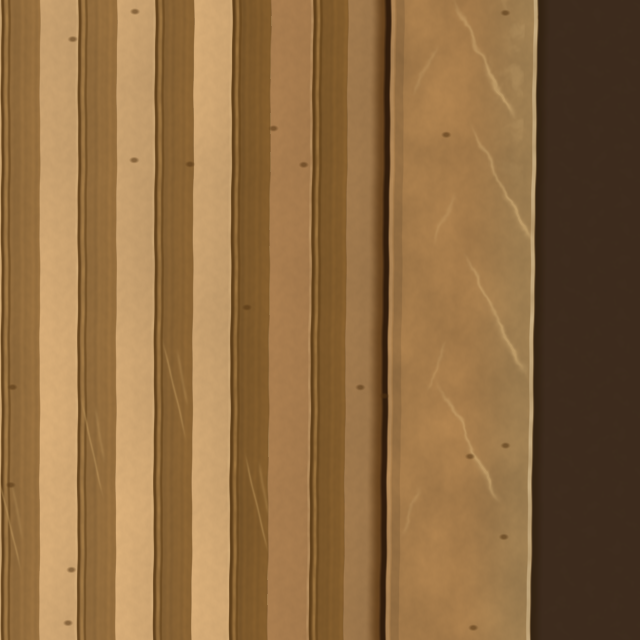
This texture is drawn by a three.js fragment shader. Its source:

```glsl
varying vec2 vUv;

float hash(vec2 p) {
  return fract(sin(dot(p, vec2(127.1, 311.7))) * 4375.85);
}

float band(float x, float a, float b) {
  float soft = 0.0014;
  return smoothstep(a - soft, a + soft, x) - smoothstep(b - soft, b + soft, x);
}

// Distance to the nearest scattered point
float cellular(vec2 p) {
  float nearest = 2.0;
  for (int j = -1; j <= 1; j++) {
    for (int i = -1; i <= 1; i++) {
      vec2 cell = floor(p) + vec2(float(i), float(j));
      vec2 site = cell + vec2(hash(cell), hash(cell + 41.3));
      nearest = min(nearest, length(p - site));
    }
  }
  return nearest;
}

float waves(vec2 p) {
  float sum = 0.0;
  float amp = 0.5;
  for (int i = 0; i < 4; i++) {
    sum += amp * sin(p.x + 1.7 * sin(p.y)) * cos(p.y + 1.3 * sin(p.x));
    p = mat2(1.5, 1.1, -1.1, 1.5) * p + 2.3;
    amp *= 0.55;
  }
  return sum;
}

// Thin line that fades toward both ends
float vein(vec2 p, vec2 centre, vec2 halfSpan, float width) {
  vec2 d = p - centre;
  float t = dot(d, halfSpan) / dot(halfSpan, halfSpan);
  float across = length(d - halfSpan * clamp(t, -1.0, 1.0));
  return exp(-across * across / (width * width)) * (1.0 - smoothstep(0.5, 1.0, abs(t)));
}

// Small sparse pits, one candidate per cell
float pits(vec2 p) {
  vec2 cell = floor(p * 22.0);
  vec2 d = fract(p * 22.0) - 0.3 - 0.4 * vec2(hash(cell + 3.1), hash(cell + 7.7));
  float spot = 1.0 - smoothstep(0.04, 0.16, length(d * vec2(0.8, 1.2)));
  return spot * step(0.94, hash(cell));
}

void main() {
  vec2 p = vUv;
  p.x *= 1.0 + 0.014 * (1.0 - p.y);
  p.x += 0.0005 * sin(p.y * 31.0) + 0.0003 * sin(p.y * 83.0);
  float x = p.x;
  float mottle = waves(p * vec2(17.0, 12.0));
  float streak = sin(x * 410.0) + 0.6 * sin(x * 733.0 + 1.0);

  // Raised slats and recesses
  float period = 0.1204;
  float id = floor((x - 0.0625) / period);
  float u = x - 0.0625 - id * period;
  float shaded = step(2.5, id);
  float faceWidth = 0.060 + 0.006 * shaded;
  vec3 recess = mix(vec3(0.57, 0.42, 0.235), vec3(0.49, 0.345, 0.165), smoothstep(0.12, 0.42, x));
  recess *= 0.94 + 0.10 * smoothstep(faceWidth, period, u) + 0.02 * streak;
  vec3 face = mix(vec3(0.80, 0.64, 0.44), vec3(0.65, 0.48, 0.30), shaded);
  face = mix(face, vec3(0.61, 0.46, 0.29), step(3.5, id));
  face *= 1.0 + 0.04 * sin(p.y * 5.0 + id) * (1.0 - shaded) + 0.05 * (0.5 - u / faceWidth);
  float onFace = band(u, 0.0, faceWidth) + smoothstep(period - 0.0014, period + 0.0014, u);
  vec3 color = mix(recess, face, clamp(onFace, 0.0, 1.0));

  // Chipped arrises and narrow side ledges
  float chips = 0.5 + 0.5 * waves(vec2(id * 3.7, p.y * 45.0));
  color = mix(color, vec3(0.88, 0.74, 0.53), 0.45 * chips * band(u, faceWidth - 0.004, faceWidth));
  color = mix(color, vec3(0.34, 0.22, 0.08), 0.75 * band(u, faceWidth, faceWidth + 0.004));
  color = mix(color, vec3(0.70, 0.53, 0.30), (0.2 + 0.5 * chips) * band(u, faceWidth + 0.006, faceWidth + 0.010));
  color = mix(color, vec3(0.38, 0.25, 0.09), 0.5 * band(u, faceWidth + 0.011, faceWidth + 0.014));

  // Last slat rounds into the dark joint
  vec3 jointColor = vec3(0.19, 0.11, 0.045);
  color = mix(color, vec3(0.40, 0.26, 0.115), smoothstep(0.578, 0.600, x));
  color = mix(color, jointColor, smoothstep(0.599, 0.605, x));

  // Wide flat panel
  float onPanel = smoothstep(0.609, 0.613, x);
  vec3 panel = mix(vec3(0.64, 0.475, 0.285), vec3(0.61, 0.485, 0.31), smoothstep(0.72, 0.84, x));
  panel *= 1.0 + 0.06 * mottle + 0.05 * (0.5 - cellular(p * 13.0 + 0.2 * mottle));
  panel *= 1.0 - 0.10 * band(x, 0.619, 0.632);
  panel += 0.05 * band(x, 0.611, 0.617);
  color = mix(color, panel, onPanel);

  // Pale veins in the panel and scratches across the slats
  vec2 bent = p + 0.007 * vec2(waves(p.yx * 38.0), waves(p * 31.0));
  float pale = 0.0;
  float scratches = 0.0;
  for (int i = 0; i < 4; i++) {
    float k = float(i);
    vec2 centre = vec2(0.755 + 0.035 * sin(k * 1.2), 0.91 - 0.2 * k);
    pale += vein(bent, centre, vec2(0.055, -0.105), 0.0028);
    pale += 0.6 * vein(bent, centre + vec2(0.025, -0.05), vec2(0.03, -0.05), 0.005);
    pale += 0.5 * vein(bent, centre - vec2(0.09, 0.02 + 0.03 * k), vec2(0.018, 0.045), 0.003);
    vec2 start = vec2(0.015 + 0.13 * k, 0.29 + 0.11 * sin(k * 1.9 - 1.8));
    scratches += vein(p, start, vec2(0.02, -0.085), 0.0018);
    scratches += 0.6 * vein(p, start + vec2(0.012, 0.02), vec2(0.009, -0.05), 0.0025);
  }
  float cloud = smoothstep(0.0, 0.6, waves(p * 42.0)) * band(x, 0.765, 0.82) * smoothstep(0.62, 0.85, p.y);
  color = mix(color, vec3(0.82, 0.68, 0.46), onPanel * clamp(0.42 * pale + 0.2 * cloud, 0.0, 0.6));
  color = mix(color, vec3(0.84, 0.68, 0.43), (1.0 - onPanel) * 0.32 * min(scratches, 1.0) * (1.0 - smoothstep(0.45, 0.55, x)));

  // Surface wear and fine grain
  color *= 1.0 + 0.025 * mottle + 0.025 * waves(p * vec2(150.0, 110.0));
  color = mix(color, vec3(0.32, 0.20, 0.07), 0.55 * pits(p));

  // Lit panel edge and plain shadow beyond
  float rim = 0.55 + 0.35 * waves(vec2(2.0, p.y * 24.0));
  color = mix(color, vec3(0.85, 0.75, 0.58), clamp(rim, 0.2, 0.9) * band(x, 0.834, 0.840));
  vec3 shadow = vec3(0.24, 0.17, 0.115) * (1.0 + 0.015 * waves(p * 70.0));
  shadow = mix(vec3(0.20, 0.135, 0.07), shadow, smoothstep(0.842, 0.862, x));
  color = mix(color, shadow, smoothstep(0.8385, 0.8425, x));
  gl_FragColor = vec4(color, 1.0);
}
```
